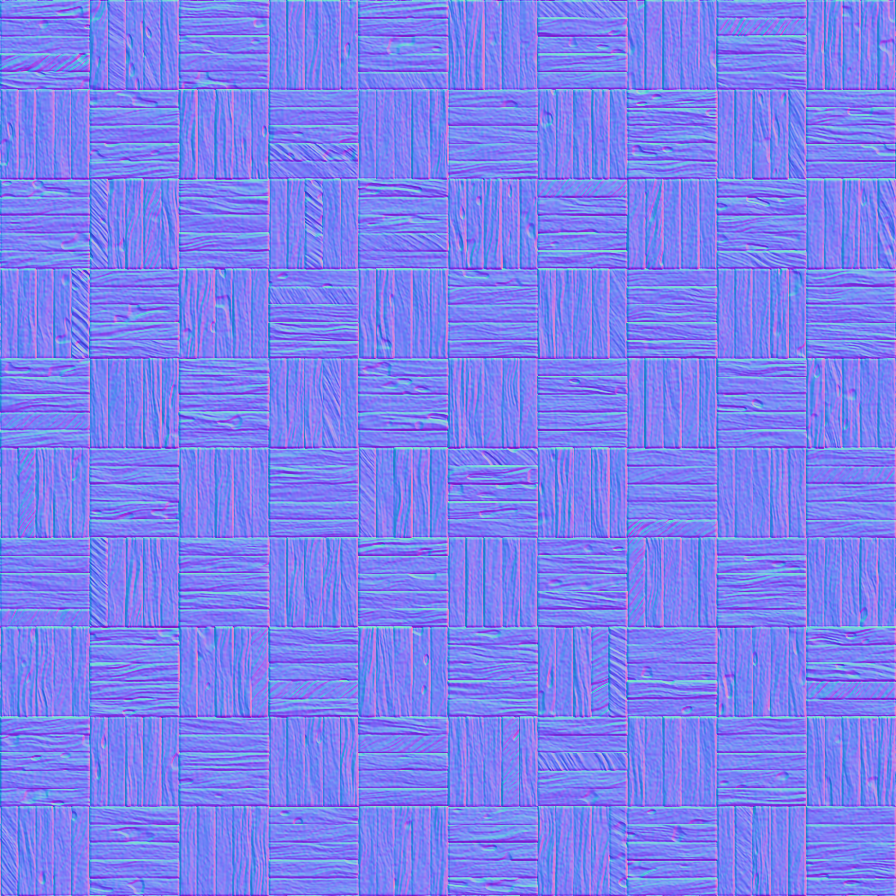
This texture map is drawn by a three.js fragment shader. Its source:

```glsl
// Tangent-space normal map of basket-weave wood parquet with grooved, grainy strips.
#define TILES 10.0         // tiles across and up
#define STRIPS 5.0         // wood strips per tile
#define SAMPLE_STEP 0.0009 // slope sampling distance, canvas units
#define GROOVE_WIDTH 0.022 // tile units
#define GROOVE_DEPTH 0.012
#define BORDER_DEPTH 0.010
#define LEVEL_JUMP 0.014   // height difference between strips
#define GRAIN_DEPTH 0.014
#define FIBRE_DEPTH 0.009
#define GRIT_DEPTH 0.006
#define SWELL_DEPTH 0.020
#define BLUE_SCALE 0.94

varying vec2 vUv;

float hash(vec2 p) {
  return fract(sin(dot(p, vec2(127.1, 311.7))) * 43758.5453);
}

float noise(vec2 p) {
  vec2 i = floor(p), f = fract(p);
  f = f * f * (3.0 - 2.0 * f);
  float low = mix(hash(i), hash(i + vec2(1.0, 0.0)), f.x);
  float high = mix(hash(i + vec2(0.0, 1.0)), hash(i + vec2(1.0, 1.0)), f.x);
  return mix(low, high, f.y);
}

vec2 rotate(vec2 p, float angle) {
  float c = cos(angle), s = sin(angle);
  return vec2(c * p.x - s * p.y, s * p.x + c * p.y);
}

// Wood relief; q.x runs along the strip, q.y across it
float woodHeight(vec2 q, vec2 id) {
  float crossCut = step(0.87, hash(id + 3.1));
  float angle = (hash(id + 5.7) - 0.5) * mix(0.22, 2.2, crossCut);
  float roughness = mix(0.6, 1.7, pow(hash(id + 8.3), 2.0));
  q = rotate(q, angle) + 20.0 * vec2(hash(id + 1.9), hash(id + 2.3));
  q.y += 0.07 * (noise(q * vec2(3.0, 5.0)) - 0.5);

  float grain = GRAIN_DEPTH * noise(q * vec2(2.0, 28.0));
  float fibre = FIBRE_DEPTH * noise(q * vec2(6.0, 57.0));
  float grit = GRIT_DEPTH * noise(q * vec2(32.0, 46.0));
  float swell = SWELL_DEPTH * noise(q * vec2(2.5, 7.0));
  float knot = 0.02 * step(0.7, hash(id + 6.4))
             * smoothstep(0.72, 0.9, noise(q * vec2(6.0, 13.0)));
  return roughness * (grain + fibre) + grit + swell - knot;
}

// Floor height in tile units
float floorHeight(vec2 p) {
  vec2 g = p * TILES;
  vec2 tile = floor(g), f = fract(g);
  bool upright = mod(tile.x + tile.y, 2.0) < 0.5;
  vec2 board = upright ? f.yx : f;
  float strip = floor(board.y * STRIPS);
  float across = fract(board.y * STRIPS);
  vec2 id = tile + strip * vec2(17.3, 29.7);

  // Grooves differ in depth on either side of each strip
  float edge = min(across, 1.0 - across) / STRIPS;
  float side = step(0.5, across);
  float depth = GROOVE_DEPTH * mix(0.3, 1.5, hash(id + 11.0 + side));
  float groove = depth * (1.0 - smoothstep(0.0, GROOVE_WIDTH, edge));

  vec2 inset = min(f, 1.0 - f);
  float border = BORDER_DEPTH
               * (1.0 - smoothstep(0.0, GROOVE_WIDTH, min(inset.x, inset.y)));

  float level = LEVEL_JUMP * (hash(id) - 0.5);
  float tilt = 0.12 * (hash(id + 4.6) - 0.5) * (across - 0.5) / STRIPS;
  return level + tilt + woodHeight(board, id) - groove - border;
}

void main() {
  vec2 dx = vec2(SAMPLE_STEP, 0.0), dy = dx.yx;
  vec2 slope = vec2(floorHeight(vUv + dx) - floorHeight(vUv - dx),
                    floorHeight(vUv + dy) - floorHeight(vUv - dy))
             / (2.0 * SAMPLE_STEP * TILES);

  // Soft limit keeps the steepest groove walls from saturating
  slope /= sqrt(1.0 + 0.35 * dot(slope, slope));
  vec3 normal = normalize(vec2(-0.03, 0.02).xyx * vec3(1.0, 1.0, 0.0)
              + vec3(-slope, 1.0));
  normal.z *= BLUE_SCALE;
  gl_FragColor = vec4(normal * 0.5 + 0.5, 1.0);
}
```
